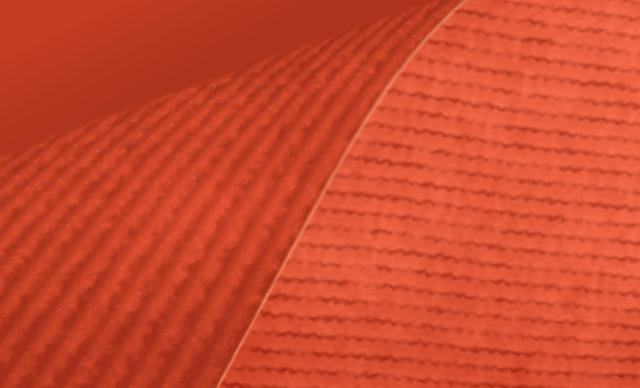
This texture is drawn by a WebGL 1 fragment shader. Its source:

```glsl
precision highp float;
uniform vec2 u_resolution;

#define FOLD_PITCH_LOW 0.072
#define FOLD_PITCH_HIGH 0.049
#define FRONT_PITCH 0.0465
#define STITCH 0.034
#define FLECK_LENGTH 0.019
#define PIPING_WIDTH 0.0062
#define SHADE vec3(0.665, 0.195, 0.11)
#define BACKDROP vec3(0.765, 0.235, 0.14)
#define FOLD_RIDGE vec3(0.85, 0.295, 0.18)
#define FRONT_GROOVE vec3(0.75, 0.255, 0.16)
#define FRONT_RIDGE vec3(0.91, 0.368, 0.245)
#define PIPING vec3(0.94, 0.52, 0.37)

const float TAU = 6.2831853;

float hash(vec2 p) {
  return fract(sin(dot(p, vec2(127.1, 311.7))) * 43758.5453);
}

float noise(vec2 p) {
  vec2 i = floor(p), f = fract(p);
  f = f * f * (3.0 - 2.0 * f);
  return mix(mix(hash(i), hash(i + vec2(1.0, 0.0)), f.x),
             mix(hash(i + vec2(0.0, 1.0)), hash(i + 1.0), f.x), f.y);
}

float fbm(vec2 p) {
  float sum = 0.0, amplitude = 0.5;
  for (int i = 0; i < 4; i++) {
    sum += amplitude * noise(p);
    p = p * 2.03 + 17.3;
    amplitude *= 0.5;
  }
  return sum / 0.9375;
}

// Curved seam between the folded and the front cloth
float seamX(float y) {
  return 0.56 + 0.54 * y + 0.1 * pow(max(y, 0.0), 6.0);
}

// Upper outline of the fold
float crestY(float x) {
  return 0.592 + 0.385 * x - 0.02 * x * x;
}

vec3 backdrop(vec2 p, float depth) {
  float light = 0.3 + smoothstep(0.0, 0.4, -depth) - 0.35 * p.x;
  return mix(SHADE, BACKDROP, clamp(light, 0.15, 1.0));
}

// Short bright fibres, one jittered dash per cell
float flecks(vec2 q) {
  q.y += 5.0 * hash(vec2(floor(q.x), 3.0));
  vec2 cell = floor(q);
  vec2 jitter = vec2(hash(cell), hash(cell + 41.0)) - 0.5;
  vec2 d = fract(q) - 0.5 - 0.35 * jitter;
  d.x += 0.5 * jitter.y * d.y;
  return smoothstep(0.15, 1.0, hash(cell + 7.0)) * exp(-dot(d * d, vec2(60.0, 20.0)));
}

// Diagonal ribs that fan out downwards and lean over at the crest
vec3 foldCloth(vec2 p, float inset, float depth) {
  float nearCrest = exp(-max(depth, 0.0) / 0.12);
  float bend = 0.08 * nearCrest * smoothstep(0.0, 0.3, inset);
  float fuzz = fbm(p * 48.0) - 0.5;
  float pitch = mix(FOLD_PITCH_LOW, FOLD_PITCH_HIGH, p.y);
  float rib = (inset + bend + 0.02 * fuzz) / pitch;
  float ridge = 0.5 - 0.5 * cos(TAU * rib);
  float light = 0.1 + 0.66 * ridge * mix(1.0, 0.7, nearCrest)
              + 0.7 * fuzz + 0.6 * (fbm(p * 4.0) - 0.5);
  light += 0.25 * smoothstep(0.15, 0.5, p.y) * (1.0 - nearCrest);
  light -= 0.22 * smoothstep(0.4, 0.0, p.y) + 0.15 * smoothstep(0.1, 0.0, inset);
  vec3 color = mix(SHADE, FOLD_RIDGE, clamp(light, -0.1, 1.15));
  float fibre = flecks(vec2(rib * 2.0, p.y / FLECK_LENGTH)) * (0.4 + 0.6 * ridge);
  return color + vec3(0.11, 0.1, 0.08) * fibre * (0.7 + 0.5 * nearCrest);
}

// Nearly level ribs parted by broken, stitched grooves
vec3 frontCloth(vec2 p, float inset) {
  float fuzz = fbm(p * 38.0 + 9.0) - 0.5;
  float slope = 0.07 + 0.09 * p.y;
  float rib = (p.y + slope * (p.x - 1.0) + 0.013 * fuzz) / FRONT_PITCH;
  rib += 0.4 * (noise(p * 3.0) - 0.5);
  float row = floor(rib);
  float along = (p.x - slope * p.y) / STITCH + hash(vec2(row, 5.0));
  float stitch = 0.5 + 0.5 * cos(TAU * along + 5.0 * fuzz);
  float offset = fract(rib) - 0.5 + 0.1 * (stitch - 0.5);
  float groove = exp(-offset * offset / 0.02);
  groove *= 0.25 + 0.45 * stitch + 0.9 * (noise(vec2(along * 0.7, row)) - 0.3);
  float weave = noise(vec2(along * 2.2, rib * 0.6)) - 0.5;
  vec3 color = mix(FRONT_RIDGE, FRONT_GROOVE, clamp(groove, 0.0, 1.0));
  float light = 0.07 * fuzz + 0.045 * weave + 0.09 * (fbm(p * 2.5) - 0.5)
              + 0.02 * exp(-pow(abs(offset - 0.3) / 0.14, 2.0));
  light -= 0.06 * smoothstep(0.4, 0.0, p.y) + 0.035 * smoothstep(0.2, 0.0, -inset);
  return color + light * vec3(1.0, 0.95, 0.8);
}

void main() {
  vec2 p = gl_FragCoord.xy / u_resolution.y;
  float pixel = 1.2 / u_resolution.y;
  float inset = (seamX(p.y) - p.x) * 0.87;
  float depth = crestY(p.x) - p.y + 0.016 * (fbm(p * 45.0) - 0.5);
  vec3 color = mix(backdrop(p, depth), foldCloth(p, inset, depth),
                   smoothstep(-0.006 - pixel, 0.006 + pixel, depth));
  color = mix(color, frontCloth(p, inset), smoothstep(pixel, -pixel, inset));

  // Pale piping, thinner towards the bottom
  float across = inset / (PIPING_WIDTH * mix(0.65, 1.2, p.y));
  float wear = 0.75 + 0.6 * (fbm(p * 30.0) - 0.5);
  color = mix(color, PIPING, wear * exp(-across * across));
  gl_FragColor = vec4(clamp(color, 0.0, 1.0), 1.0);
}
```
